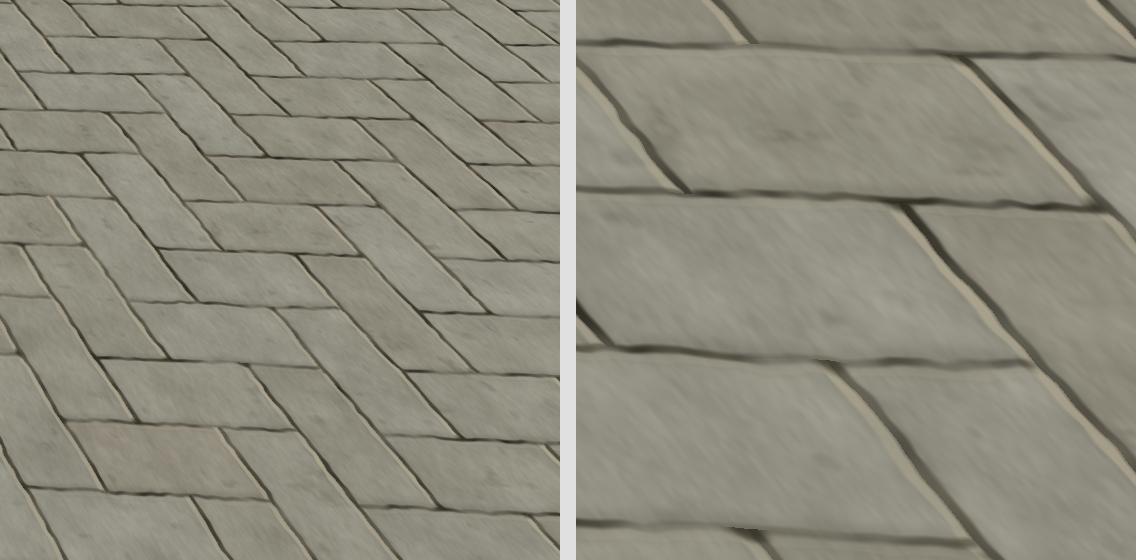
Left, the full canvas; right, a detail of the centre.
Write a WebGL 1 fragment shader that draws this texture.

```glsl
precision highp float;
// Worn grey-green herringbone brick paving receding in perspective.
uniform vec2 u_resolution;

float hash(vec2 p) {
  return fract(sin(dot(p, vec2(127.1, 311.7))) * 43758.5453);
}

float noise(vec2 p) {
  vec2 i = floor(p), f = fract(p);
  f = f * f * (3.0 - 2.0 * f);
  return mix(mix(hash(i), hash(i + vec2(1.0, 0.0)), f.x),
             mix(hash(i + vec2(0.0, 1.0)), hash(i + vec2(1.0, 1.0)), f.x), f.y);
}

float fbm(vec2 p) {
  float sum = 0.0, amp = 0.5;
  for (int i = 0; i < 4; i++) {
    sum += amp * noise(p);
    p = p * 2.1 + 17.3;
    amp *= 0.5;
  }
  return sum;
}

// Solves the perspective projection for ground coordinates, one unit per brick width.
vec2 groundAt(vec2 s, vec2 tilt) {
  vec2 across = vec2(0.1346, 0.0021) - tilt.x * s;
  vec2 down = vec2(0.0678, 0.0815) - tilt.y * s;
  vec2 r = s - vec2(0.711, 0.6615);
  float det = across.x * down.y - across.y * down.x;
  return vec2(r.x * down.y - r.y * down.x, across.x * r.y - across.y * r.x) / det;
}

void main() {
  vec2 screen = gl_FragCoord.xy / u_resolution;
  screen.y = 1.0 - screen.y;
  vec2 tilt = vec2(-0.006, -0.0515);
  vec2 ground = groundAt(screen, tilt);
  float depth = 1.0 + dot(tilt, ground);
  float soft = max(0.02, 12.0 * depth / u_resolution.y);

  // Uneven brick edges
  vec2 g = ground + 0.04 * (vec2(noise(ground * 2.3), noise(ground * 2.3 + 40.0)) - 0.5)
                  + 0.03 * (vec2(noise(ground * 9.0), noise(ground * 9.0 + 70.0)) - 0.5);

  // Herringbone: two cells of a lying brick, then two of a standing one
  vec2 cell = floor(g);
  float k = mod(cell.x + cell.y, 4.0);
  bool lying = k < 1.5;
  vec2 size = lying ? vec2(2.0, 1.0) : vec2(1.0, 2.0);
  vec2 offset = vec2(0.0);
  if (k > 0.5 && lying) offset.x = 1.0;
  if (k > 2.5) offset.y = 1.0;
  vec2 id = cell - offset;
  vec2 p = g - id;
  vec2 far = size - p;

  // Brick face: own shade, brown tint, blotches and slanting grain
  float shade = hash(id + 3.7);
  vec3 color = mix(vec3(0.558, 0.546, 0.489), vec3(0.585, 0.578, 0.525), shade);
  color = mix(color, vec3(0.555, 0.52, 0.46), 0.4 * smoothstep(0.72, 1.0, hash(id + 9.1)));
  color += 0.11 * (fbm(ground * 2.2 + shade * 20.0) - 0.47);
  color += 0.05 * (fbm(vec2(ground.x * 17.0, ground.y * 6.0)) - 0.47);
  color += 0.03 * (noise(vec2(ground.x * 36.0, ground.y * 15.0)) - 0.5);
  color -= 0.07 * smoothstep(0.8, 0.95, noise(ground * 5.0 + 8.0)) * noise(ground * 17.0);
  color += 0.01 * (screen.x - screen.y);

  // Joints fade and break up along their length
  float wear = noise(ground * 1.7 + 5.0);
  float crumble = noise(ground * 7.0 + 31.0);
  float fullness = smoothstep(0.15, 0.6, wear);
  float lip = mix(0.5, 1.0, noise(ground * 2.1 + 61.0));

  // Worn brick edges
  float edge = min(min(p.x, far.x), min(p.y, far.y));
  color *= 1.0 - 0.08 * (1.0 - smoothstep(0.02, 0.13, edge));

  // Sunlit lip beside slanted joints, faint below level ones
  float slantLip = 1.0 - smoothstep(0.05, 0.05 + soft * 1.5, far.x);
  float levelLip = smoothstep(0.02, 0.05, p.y) * (1.0 - smoothstep(0.07, 0.07 + soft, p.y));
  color = mix(color, vec3(0.70, 0.665, 0.575), lip * max(0.85 * slantLip, 0.3 * levelLip));

  // Dark gaps: deep along the slant, broken along the level
  float slantGap = 1.0 - smoothstep(0.035, 0.035 + soft * 1.6, p.x);
  slantGap = max(slantGap, 0.6 * (1.0 - smoothstep(0.0, soft, far.x)));
  slantGap *= mix(0.6, 1.0, fullness) * mix(0.75, 1.0, crumble);
  float levelGap = 1.0 - smoothstep(0.006, 0.014 + soft * 1.3, min(p.y, far.y));
  levelGap *= mix(0.35, 1.0, fullness) * mix(0.4, 1.1, crumble);
  vec3 soil = mix(vec3(0.15, 0.14, 0.11), vec3(0.33, 0.31, 0.25), noise(ground * 6.0 + 90.0));
  color = mix(color, soil, min(max(slantGap, levelGap), 1.0));

  // Deeper pits where joints meet
  float corner = length(vec2(min(p.x, far.x), min(p.y, far.y)));
  float pit = (1.0 - smoothstep(0.03, 0.11, corner)) * smoothstep(0.35, 0.75, crumble);
  color = mix(color, vec3(0.18, 0.17, 0.13), 0.75 * pit);

  gl_FragColor = vec4(color, 1.0);
}
```
